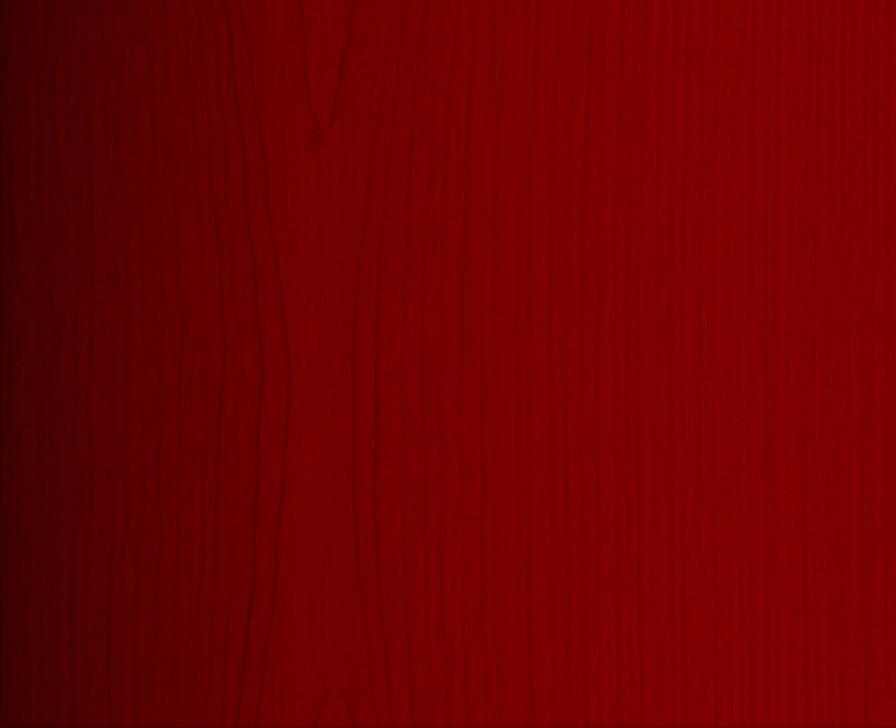
Give the GLSL for this texture, as a Shadertoy shader.

```glsl
// Dark red stained wood board with fine vertical grain lines and a pale heart strip.

float hash(vec2 p) {
    return fract(sin(dot(p, vec2(127.1, 311.7))) * 4375.85);
}

// Cellular noise: distance to the nearest scattered point.
float cells(vec2 p) {
    vec2 cell = floor(p), f = fract(p);
    float nearest = 2.0;
    for (int j = -1; j <= 1; j++)
        for (int i = -1; i <= 1; i++) {
            vec2 o = vec2(i, j), id = cell + o;
            vec2 point = o + vec2(hash(id), hash(id + 37.0));
            nearest = min(nearest, length(point - f));
        }
    return nearest;
}

// Layered sines that bend the grain along its length.
float wobble(float y, float seed) {
    return 0.5 * sin(y * 8.0 + seed) + 0.3 * sin(y * 19.0 + seed * 2.3)
         + 0.2 * sin(y * 43.0 + seed * 4.1);
}

// A crisp dark edge that fades softly toward positive d.
float grainEdge(float d, float width, float fade) {
    float shade = smoothstep(-width, width, d) * exp(-max(d, 0.0) / fade);
    return exp(-d * d / (width * width)) + 0.4 * shade;
}

// Pointed grain arch that opens upward (dir = 1) or downward (dir = -1).
float arch(vec2 p, vec2 tip, float halfWidth, float len, float dir) {
    float t = dir * (p.y - tip.y) / len;
    float d = abs(p.x - tip.x) - halfWidth * sqrt(max(t, 0.0));
    return grainEdge(d, 0.0025, 0.01) * smoothstep(-0.12, 0.08, t);
}

// Growth lines on hyperbolas around the heart strip.
float growthLines(vec2 p) {
    float side = p.x - 0.44;
    float left = 1.0 - smoothstep(-0.1, 0.1, side);
    float bend = mix(0.003, 0.009, left) * wobble(p.y, 1.0 + side * 5.0);
    side += bend * exp(-abs(side) * 2.0);
    float dy = p.y - 0.42;
    float r = sqrt(max(side * side - 0.026 * dy * dy, 0.0));
    float n = r * 30.0 + 22.0 * r * r;
    float density = 30.0 + 44.0 * r;
    float base = floor(n), dark = 0.0;
    for (int i = -1; i <= 1; i++) {
        float id = base + float(i);
        vec2 key = vec2(id, step(0.0, side) * 17.0);
        float center = id + 0.25 + 0.5 * hash(key);
        float drift = 0.06 * wobble(p.y * 0.7, id * 1.7);
        float d = (n - center - drift) / density;
        float strength = mix(0.4, 1.0, hash(key + 5.0));
        strength *= 0.8 + 0.3 * sin(p.y * 7.0 + id * 2.6);
        strength *= mix(0.75, 1.0, left) * (0.7 + 0.5 * exp(-r * 4.0));
        // The two lines beside the heart run strong and unbroken.
        strength = max(strength, mix(0.6, 1.1, left) * step(id, 2.5));
        dark += step(0.5, id) * strength * grainEdge(d, 0.0021, 0.005);
    }
    return dark;
}

void mainImage(out vec4 fragColor, in vec2 fragCoord) {
    vec2 uv = fragCoord / iResolution.xy;
    vec2 p = fragCoord / iResolution.y;

    // Broad lighting: shadow at the left, slight falloff at the right.
    float red = 0.242 + 0.287 * (1.0 - exp(-3.0 * uv.x));
    red -= 0.02 * smoothstep(0.8, 1.0, uv.x);
    red -= 0.07 * (1.0 - uv.x) * pow(abs(uv.y - 0.45), 2.0);

    // Pale heart strip and faint narrow bands.
    float heart = (p.x - 0.42) / 0.045;
    red += 0.02 * exp(-heart * heart);
    float flow = p.x + 0.006 * wobble(p.y, 2.0) * exp(-p.x);
    red += 0.003 * sin(flow * 143.0 + 2.0 * sin(p.y * 2.0 + p.x * 9.0));
    red += 0.006 * sin(flow * 390.0 + 3.0 * sin(p.y * 2.5 + p.x * 14.0));

    // Growth lines, the two arches and the small knot below the upper one.
    float lines = growthLines(p);
    vec2 q = p + vec2(0.006 * wobble(p.y * 2.5, 4.0), 0.0);
    lines += 0.9 * arch(q, vec2(0.445, 0.82), 0.036, 0.18, 1.0);
    lines += 0.7 * arch(q, vec2(0.456, 0.055), 0.027, 0.055, -1.0);
    vec2 knot = (p - vec2(0.432, 0.808)) / vec2(0.012, 0.014);
    lines += 0.7 * exp(-dot(knot, knot));
    red -= 0.085 * lines * (0.45 + 0.55 * smoothstep(0.0, 0.35, uv.x));

    // Fine fibres, long and short, and a close pore texture.
    red += 0.03 * (0.5 - cells(vec2(flow * 210.0, p.y * 13.0)));
    red += 0.03 * (0.5 - cells(vec2(flow * 260.0, p.y * 70.0) + 80.0));
    red += 0.022 * (0.5 - cells(p * vec2(240.0, 170.0) + 300.0));

    // Thin dark rim along the lower and left borders.
    red *= 0.8 + 0.2 * smoothstep(0.0, 0.005, min(p.x, p.y));
    fragColor = vec4(clamp(red, 0.0, 1.0), 0.0, 0.0, 1.0);
}
```
